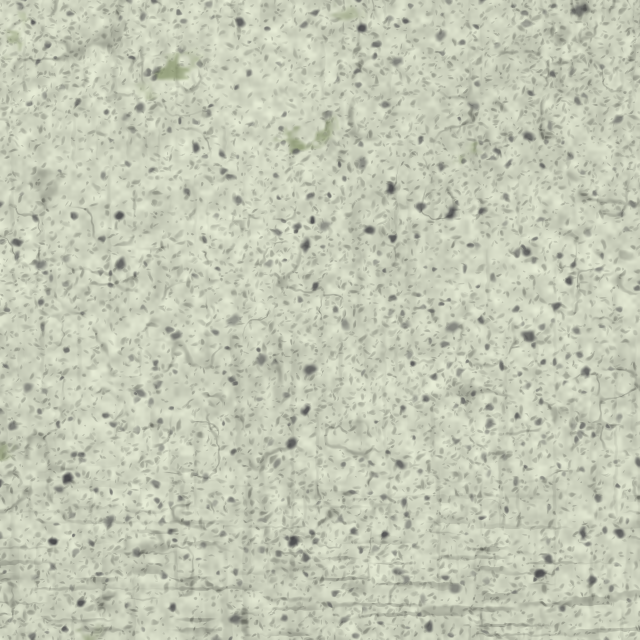
This texture is drawn by a Shadertoy shader. Its source:

```glsl
#define PAPER vec3(0.83, 0.85, 0.77)
#define INK vec3(0.23, 0.23, 0.25)
#define MOSS vec3(0.46, 0.52, 0.34)
#define GRAIN_SCALE 62.0
#define GRAIN_DEPTH 0.22
#define FLECK_DEPTH 0.23
#define FIBRE_DEPTH 0.17
#define SCRATCH_DEPTH 0.16
#define DOT_DEPTH 0.90
#define RAGGEDNESS 0.0045

float hash(vec2 p) {
    return fract(sin(dot(p, vec2(127.1, 311.7))) * 43758.5);
}

float noise(vec2 p) {
    vec2 cell = floor(p), f = fract(p);
    f = f * f * (3.0 - 2.0 * f);
    float low = mix(hash(cell), hash(cell + vec2(1, 0)), f.x);
    float high = mix(hash(cell + vec2(0, 1)), hash(cell + vec2(1, 1)), f.x);
    return mix(low, high, f.y);
}

// Soft ellipses scattered one per cell; share is the fraction of filled cells
float specks(vec2 p, float grid, float share, float radius, float stretch, float seed) {
    vec2 home = floor(p * grid);
    float cover = 0.0;
    for (int j = -1; j <= 1; j++)
    for (int i = -1; i <= 1; i++) {
        vec2 cell = home + vec2(i, j);
        vec2 key = cell + seed;
        vec2 centre = (cell + vec2(hash(key + 3.1), hash(key + 7.7))) / grid;
        float clumping = 0.4 + 1.2 * noise(centre * 7.0 + seed);
        if (hash(key) > share * clumping) continue;

        float angle = 0.6 + 2.6 * (hash(key + 13.3) - 0.5);
        float aspect = mix(1.0, stretch, hash(key + 17.9));
        float size = radius * mix(0.65, 1.25, hash(key + 23.5));
        vec2 d = p - centre;
        float c = cos(angle), s = sin(angle);
        d = vec2(c * d.x + s * d.y, c * d.y - s * d.x);
        float reach = length(d * vec2(1.0 / aspect, 1.0)) / size;
        float strength = mix(0.45, 1.0, hash(key + 29.2));
        cover = max(cover, strength * (1.0 - smoothstep(0.35, 1.35, reach)));
    }
    return cover;
}

// Broken curved hairs along the contours of a smooth noise
float fibres(vec2 p, float scale, float seed) {
    float contour = abs(noise(p * scale + seed) - 0.5);
    float line = 1.0 - smoothstep(0.005, 0.06, contour);
    float patches = smoothstep(0.48, 0.72, noise(p * 8.0 + seed * 1.7));
    float breaks = smoothstep(0.3, 0.65, noise(p * 48.0 + seed));
    return line * patches * breaks;
}

void mainImage(out vec4 fragColor, in vec2 fragCoord) {
    vec2 p = fragCoord / iResolution.y;
    vec2 wobble = vec2(noise(p * 130.0), noise(p * 130.0 + 41.0)) - 0.5;
    vec2 ragged = p + RAGGEDNESS * wobble;

    // Paper grain and cloudy unevenness
    float grain = mix(noise(p * GRAIN_SCALE + 9.0), noise(p * GRAIN_SCALE * 2.1), 0.45);
    float shade = 0.018 + GRAIN_DEPTH * (grain - 0.5);
    shade += 0.05 * (noise(p * 5.0 + 2.0) - 0.5);

    // Faint flecks and hairs
    float flecks = specks(ragged, 62.0, 0.62, 0.0031, 2.6, 11.0);
    flecks = max(flecks, 0.65 * specks(ragged, 96.0, 0.6, 0.0021, 2.4, 57.0));
    shade += FLECK_DEPTH * flecks;
    shade += FIBRE_DEPTH * max(fibres(ragged, 17.0, 5.0), fibres(ragged, 25.0, 31.0));

    // Level scratches near the foot, weak upright ones elsewhere
    float level = smoothstep(0.68, 0.9, noise(ragged * vec2(13.0, 125.0)));
    float upright = smoothstep(0.7, 0.95, noise(ragged * vec2(105.0, 9.0) + 70.0));
    shade += SCRATCH_DEPTH * level * (1.0 - smoothstep(0.06, 0.34, p.y));
    shade += 0.4 * SCRATCH_DEPTH * upright;
    vec3 colour = PAPER * (1.0 - shade);

    // Rare mossy stains
    float stain = specks(p + 4.0 * RAGGEDNESS * wobble, 5.0, 0.16, 0.018, 3.0, 83.0);
    colour = mix(colour, MOSS, 0.65 * stain * smoothstep(0.3, 0.7, noise(p * 52.0)));

    // Ink dots, small and large
    float dots = 0.7 * specks(ragged, 42.0, 0.22, 0.0045, 1.6, 101.0);
    dots = max(dots, specks(ragged, 20.0, 0.24, 0.0068, 1.5, 139.0));
    colour = mix(colour, INK, DOT_DEPTH * dots);

    fragColor = vec4(colour, 1.0);
}
```
